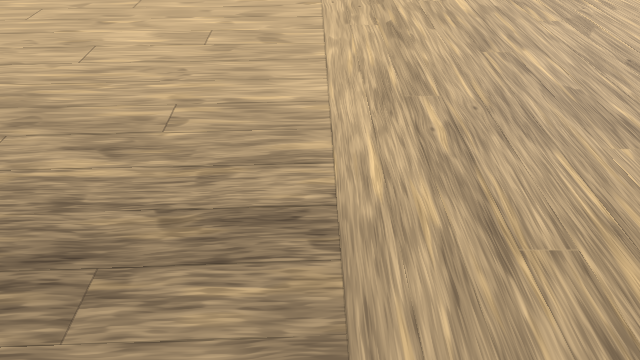
Write a WebGL 1 fragment shader that draws this texture.

```glsl
precision highp float;
uniform vec2 u_resolution;

#define VANISH vec2(0.8565, -0.463)
#define SEAM 0.0775
#define BOARD_WIDTH 0.143
#define ROW_START 0.7176
#define ROW_STEP 0.1253
#define BOARD_LENGTH 14.3
#define GROOVE 0.007
#define GRAIN 0.34
#define WEAR 0.26
#define SHADE_COLOR vec3(0.30, 0.25, 0.20)
#define LIGHT_COLOR vec3(0.86, 0.74, 0.56)

float hash(vec2 p) {
  return fract(sin(dot(p, vec2(127.1, 311.7))) * 43758.5);
}

// Smooth cellular noise: random cell tones blended by distance
float cells(vec2 p) {
  vec2 cell = floor(p), f = p - cell;
  float tone = 0.0, total = 0.0;
  for (int j = -1; j <= 1; j++) {
    for (int i = -1; i <= 1; i++) {
      vec2 o = vec2(float(i), float(j));
      vec2 id = cell + o;
      vec2 r = o + vec2(hash(id), hash(id + 41.3)) - f;
      float w = exp(-5.0 * dot(r, r));
      tone += w * hash(id + 17.7);
      total += w;
    }
  }
  return tone / total;
}

// Fades detail that is finer than a pixel
float visible(float frequency, float pixel) {
  return 1.0 - smoothstep(0.6, 1.6, frequency * pixel);
}

float line(float dist, float pixel) {
  float halfWidth = max(GROOVE, 0.3 * pixel);
  return (1.0 - smoothstep(halfWidth, halfWidth + 1.2 * pixel, dist)) * min(1.0, 2.5 * GROOVE / pixel + 0.25);
}

void main() {
  vec2 uv = gl_FragCoord.xy / u_resolution;
  vec2 q = vec2(uv.x * u_resolution.x / u_resolution.y, 1.0 - uv.y);

  // Floor plane in board widths, with a slight tilt on the left rows
  float d = q.y - VANISH.y;
  float sideways = ((q.x - VANISH.x) / d - SEAM) / BOARD_WIDTH;
  bool onRight = sideways > 0.0;
  float tilt = onRight ? 1.0 : 1.0 + 0.025 * (1.0 - q.x / 0.926);
  float depth = (tilt / d - ROW_START) / ROW_STEP;
  vec2 pixel = 1.0 / (u_resolution.y * vec2(BOARD_WIDTH * d, ROW_STEP * d * d));

  // x runs along the board, y across it
  vec2 wood = onRight ? vec2(depth, sideways) : vec2(sideways, depth);
  vec2 px = onRight ? pixel.yx : pixel;
  float row = floor(wood.y);
  float joint = onRight ? 13.26 - 4.03 * row : -3.93 + 3.57 * row;
  float along = onRight ? wood.x : min(wood.x, -0.8);
  float t = (along - joint) / BOARD_LENGTH;
  vec2 board = vec2(row + (onRight ? 50.0 : 0.0), floor(t));
  float seed = hash(board + 3.1);
  float edgeDist = min(fract(wood.y), 1.0 - fract(wood.y));
  float jointDist = min(fract(t), 1.0 - fract(t)) * BOARD_LENGTH;

  // Sparse knots push the grain aside
  vec2 knotCell = vec2(floor(wood.x / 3.0), board.x);
  vec2 knotPos = vec2(0.6 + 1.8 * hash(knotCell + 5.0), 0.25 + 0.5 * hash(knotCell + 9.0));
  vec2 k = vec2(mod(wood.x, 3.0), fract(wood.y)) - knotPos;
  float hasKnot = step(0.82, hash(knotCell + 23.0));
  float knotR = length(k * vec2(0.9, 1.2));
  float bulge = hasKnot * exp(-9.0 * dot(k, k));

  // Grain coordinates, bent by layered sines
  vec2 g = wood + vec2(seed * 71.0, seed * 37.0 + row * 3.0);
  g.y += 0.025 * sin(g.x * 1.1 + seed * 20.0) + 0.008 * sin(g.x * 3.7 + g.y * 5.0);
  g.y -= 0.4 * k.y * bulge;
  float broad = cells(g * vec2(0.6, 1.8));
  float bands = cells(g * vec2(0.7, 6.5) + 13.0);
  float streaks = cells(g * vec2(1.3, 17.0) + 29.0);
  float fibres = cells(g * vec2(3.2, 38.0) + 47.0);
  float rings = sin(g.y * 40.0 + 14.0 * broad + 2.0 * sin(g.x * 0.9));
  float seeStreaks = visible(17.0, px.y);
  float seeFibres = visible(38.0, px.y);

  // Broad light over the two halves of the floor
  float leftTone = mix(0.41, 0.88, smoothstep(0.2, 1.05, uv.y)) + 0.14 * (1.0 - smoothstep(0.0, 0.2, uv.y));
  float rightTone = mix(0.60, 0.83, uv.y * uv.y) + 0.06 * smoothstep(0.75, 1.0, uv.x) * uv.y;
  float tone = onRight ? rightTone : leftTone;
  if (onRight) tone += 0.09 * (1.0 - smoothstep(0.7, 1.3, sideways));
  tone += 0.04 * (seed - 0.5);

  // Layered grain
  tone += 0.18 * (broad - 0.5) + 0.65 * GRAIN * (bands - 0.5) * visible(6.5, px.y);
  tone += 0.9 * GRAIN * (streaks - 0.5) * seeStreaks + 0.9 * GRAIN * (fibres - 0.5) * seeFibres;
  tone += 0.025 * rings * visible(14.0, px.y) * smoothstep(0.4, 0.7, broad);

  // Dark wear and pale scraped streaks
  float worn = smoothstep(0.58, 0.85, cells(g * vec2(1.1, 2.6) + 83.0));
  tone -= WEAR * worn * smoothstep(0.3, 0.75, mix(bands, streaks, seeStreaks));
  float scraped = smoothstep(0.68, 0.92, bands) * (onRight ? 1.0 : 0.6);
  tone += 0.09 * scraped;

  // Knot heart with a faint halo
  float heart = hasKnot * (1.0 - smoothstep(0.02, 0.09, knotR));
  float halo = hasKnot * exp(-pow((knotR - 0.13) / 0.04, 2.0));
  tone += 0.04 * halo - 0.24 * heart;

  vec3 color = mix(SHADE_COLOR, LIGHT_COLOR, clamp(tone, -0.1, 1.12));
  color += vec3(0.02, 0.008, -0.02) * scraped;
  color += vec3(-0.005, 0.005, 0.03) * smoothstep(0.2, 0.9, uv.y) * smoothstep(0.55, 0.9, uv.x);

  // Faint broken grooves, end joints and the seam between directions
  float grooveDepth = (onRight ? 0.13 : 0.24) * smoothstep(0.2, 0.7, cells(vec2(wood.x * 0.7, row * 5.0)));
  color *= 1.0 - grooveDepth * line(edgeDist, px.y);
  float endLine = line(jointDist, px.x);
  color = mix(color, onRight ? LIGHT_COLOR * 0.85 : SHADE_COLOR, 0.4 * endLine);
  color *= 1.0 - 0.14 * line(abs(sideways), pixel.x);
  gl_FragColor = vec4(clamp(color, 0.0, 1.0), 1.0);
}
```
